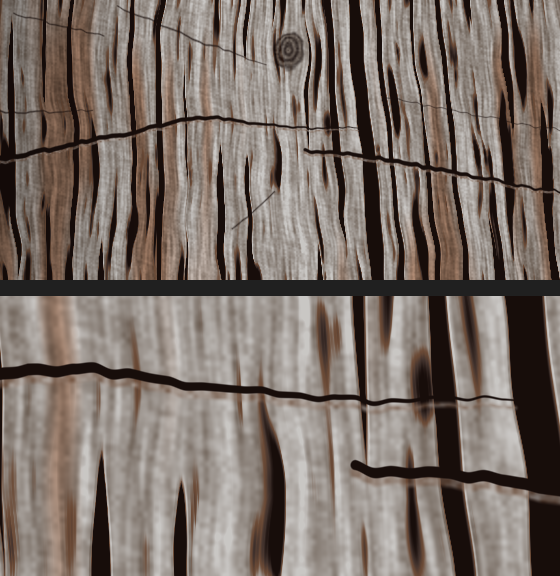
Top, the full canvas; bottom, a detail of the centre.
Reproduce this texture procedurally as a Shadertoy shader.

```glsl
#define PALE vec3(0.79, 0.78, 0.77)
#define GREY vec3(0.43, 0.38, 0.34)
#define BROWN vec3(0.42, 0.29, 0.21)
#define UMBER vec3(0.26, 0.20, 0.18)
#define PITCH vec3(0.09, 0.05, 0.04)
#define LIGHT_DROP 8.5
#define SHADOW_STEP 0.004
#define SHADOW_DEPTH 0.12
#define FURROW_CELL 0.105
#define KNOT vec2(1.03, 0.82)

float hash(vec2 p) {
    vec3 q = fract(vec3(p.xyx) * 0.1031);
    q += dot(q, q.yzx + 33.33);
    return fract((q.x + q.y) * q.z);
}

float noise(vec2 p) {
    vec2 i = floor(p), f = fract(p);
    f = f * f * (3.0 - 2.0 * f);
    return mix(mix(hash(i), hash(i + vec2(1, 0)), f.x),
               mix(hash(i + vec2(0, 1)), hash(i + vec2(1, 1)), f.x), f.y);
}

// Deep vertical splits, one per cell, fading in and out along the grain
float furrows(vec2 q) {
    float cell = floor(q.x / FURROW_CELL);
    float seed = hash(vec2(cell, 7.0));
    float centre = (cell + 0.3 + 0.4 * seed) * FURROW_CELL;
    float width = mix(0.003, 0.013, hash(vec2(cell, 19.0)));
    float presence = noise(vec2(cell * 5.3, q.y * 2.5 + seed * 9.0)) + 0.12 * smoothstep(0.8, 1.5, q.x);
    width *= smoothstep(0.3, 0.65, presence);
    float split = smoothstep(width + 0.004, width - 0.002, abs(q.x - centre)) * smoothstep(0.3, 0.45, presence);
    float mainWidth = 0.017 + 0.009 * noise(vec2(3.0, q.y * 5.0));
    return max(split, smoothstep(mainWidth + 0.005, mainWidth - 0.002, abs(q.x - 1.315)));
}

// Ridged surface, stretched along the grain
float surface(vec2 q) {
    float h = 0.55 * noise(q * vec2(27.0, 2.6));
    h += 0.30 * noise(q * vec2(56.0, 5.0) + 17.0);
    h += 0.11 * noise(q * vec2(115.0, 11.0) + 41.0);
    return h - 0.35 * furrows(q);
}

// Bends the grain: lean on the right, waviness, and a detour around the knot
vec2 grain(vec2 p) {
    vec2 k = p - KNOT;
    float lean = 0.085 * smoothstep(0.7, 1.4, p.x);
    float bend = lean * (p.y - 0.5);
    bend += 0.035 * (noise(p * vec2(3.0, 2.5)) - 0.5);
    bend += 0.014 * (noise(p * vec2(14.0, 9.0)) - 0.5);
    bend -= 0.5 * k.x * exp(-dot(k, k) * 110.0);
    return vec2(p.x + bend, p.y);
}

// Signed distance to a tapering crack
float crack(vec2 p, vec2 a, vec2 b, float wa, float wb) {
    vec2 ab = b - a;
    float t = clamp(dot(p - a, ab) / dot(ab, ab), 0.0, 1.0);
    return length(p - a - ab * t) - mix(wa, wb, t);
}

float wideCracks(vec2 p) {
    float d = crack(p, vec2(-0.02, 0.435), vec2(0.70, 0.578), 0.009, 0.007);
    d = min(d, crack(p, vec2(0.70, 0.578), vec2(1.28, 0.54), 0.007, 0.001));
    d = min(d, crack(p, vec2(1.09, 0.472), vec2(1.52, 0.405), 0.006, 0.008));
    return min(d, crack(p, vec2(1.52, 0.405), vec2(2.02, 0.315), 0.008, 0.003));
}

float hairCracks(vec2 p) {
    float d = crack(p, vec2(0.05, 0.96), vec2(0.37, 0.875), 0.001, 0.001);
    d = min(d, crack(p, vec2(0.42, 0.985), vec2(0.73, 0.84), 0.001, 0.002));
    d = min(d, crack(p, vec2(0.73, 0.84), vec2(0.95, 0.775), 0.002, 0.0));
    d = min(d, crack(p, vec2(0.0, 0.607), vec2(0.33, 0.61), 0.002, 0.0));
    d = min(d, crack(p, vec2(0.83, 0.18), vec2(0.98, 0.32), 0.001, 0.001));
    return min(d, crack(p, vec2(1.38, 0.65), vec2(2.0, 0.54), 0.0, 0.0));
}

void mainImage(out vec4 fragColor, in vec2 fragCoord) {
    vec2 p = fragCoord / iResolution.y;
    float px = 1.0 / iResolution.y;
    vec2 q = grain(p);

    // Raking light from the left: cast shadows and slope
    float h = surface(q), occlusion = 0.0;
    for (int i = 1; i <= 12; i++) {
        float d = float(i) * SHADOW_STEP;
        occlusion = max(occlusion, surface(q - vec2(d, 0.0)) - d * LIGHT_DROP - h);
    }
    vec2 e = vec2(0.002, 0.0);
    float slope = (surface(q + e) - surface(q - e)) / (2.0 * e.x);
    float shadow = smoothstep(0.0, SHADOW_DEPTH, occlusion);
    shadow = max(shadow, furrows(q) * 0.93);

    // Weathered fibres, chatter marks and broad brightness
    float fibre = noise(q * vec2(150.0, 16.0)) - 0.5;
    float speck = noise(p * 150.0) - 0.5;
    float chatter = noise(vec2(p.x * 22.0, p.y * 95.0 + p.x * 30.0)) - 0.5;
    float centreGlow = exp(-pow((p.x - 1.1) / 0.75, 2.0));
    float light = 0.32 + 0.022 * clamp(slope, -12.0, 14.0) + 0.25 * centreGlow;
    light += 0.35 * fibre + 0.22 * speck + 0.2 * chatter + 0.35 * (h - 0.48);
    vec3 col = mix(GREY, PALE, clamp(light, 0.0, 1.0));

    // Warm stain, strongest at the lower left and right
    float stain = noise(q * vec2(16.0, 1.6) + 5.0) + 0.3 * (1.0 - centreGlow) - 0.15 * p.y;
    col = mix(col, BROWN * (0.8 + 0.7 * light), 0.75 * smoothstep(0.58, 0.95, stain));

    // Shadow tones from penumbra to pitch
    col = mix(col, BROWN, smoothstep(0.0, 0.3, shadow));
    col = mix(col, UMBER, smoothstep(0.25, 0.6, shadow));
    col = mix(col, PITCH, smoothstep(0.5, 0.92, shadow));

    // Knot with wobbling rings
    vec2 k = (p - KNOT) * vec2(1.0, 0.82);
    float r = length(k) + 0.016 * (noise(p * 35.0) - 0.5);
    float rings = 0.5 + 0.5 * sin(r * 330.0);
    col = mix(col, mix(PITCH, GREY, 0.75 * rings + 0.4 * speck), 0.75 * smoothstep(0.062, 0.046, r));

    // Cracks, with a lit splintered lip below the wide ones
    vec2 c = p;
    c.y += 0.018 * (noise(vec2(p.x * 9.0, 2.0)) - 0.5) + 0.009 * (noise(vec2(p.x * 45.0, 8.0)) - 0.5);
    float wide = wideCracks(c), hair = hairCracks(c);
    float lip = smoothstep(0.004, -0.003, wideCracks(c + vec2(0.0, 0.009)));
    vec3 lipColor = mix(BROWN, PALE, 0.35 + 0.8 * speck + 0.3 * fibre);
    col = mix(col, lipColor, 0.6 * lip);
    col = mix(col, PITCH, smoothstep(px, -px, wide));
    col = mix(col, PITCH, 0.75 * smoothstep(1.5 * px, -px, hair));

    // Darker outer edge
    col *= 1.0 - 0.18 * smoothstep(0.6, 0.0, p.x);
    fragColor = vec4(col, 1.0);
}
```
